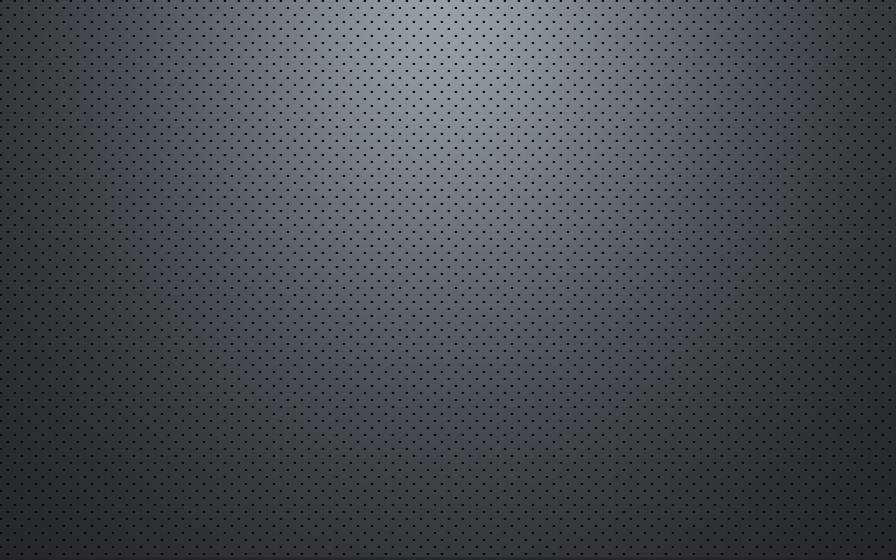
A Shadertoy shader for this background:

```glsl
const vec3 SHADOW = vec3(0.12, 0.12, 0.125);
const vec3 GLOW = vec3(0.46, 0.505, 0.53);
const vec3 HOLE = vec3(0.015);
const vec3 RIM = vec3(0.15, 0.13, 0.155);

// Elliptical falloff: 1 at the centre, fading smoothly outward
float spotlight(vec2 p, vec2 centre, vec2 radius) {
    float r = length((p - centre) / radius);
    return exp(-1.17 * pow(r, 1.6));
}

// Antialiased coverage of one rectangle centred at the origin
float boxCoverage(vec2 p, vec2 halfSize, float pixel) {
    vec2 c = clamp((halfSize - abs(p)) / pixel + 0.5, 0.0, 1.0);
    return c.x * c.y;
}

// One rectangle per unit cell, centred at the given offset
float holeGrid(vec2 cell, vec2 offset, vec2 halfSize, float pixel) {
    vec2 local = fract(cell - offset + 0.5) - 0.5;
    return boxCoverage(local, halfSize, pixel);
}

// Two interleaved grids form the staggered perforation
float perforation(vec2 p, float rows, float pixel) {
    vec2 offset = vec2(0.565, 0.433);
    vec2 halfSize = vec2(0.083, 0.07);
    vec2 cell = p * rows;
    float cellPixel = pixel * rows;
    return max(holeGrid(cell, offset, halfSize, cellPixel),
               holeGrid(cell, offset + 0.5, halfSize, cellPixel));
}

void mainImage(out vec4 fragColor, in vec2 fragCoord) {
    // Height is one unit, x is centred
    float pixel = 1.0 / iResolution.y;
    vec2 p = vec2(fragCoord.x - 0.5 * iResolution.x, fragCoord.y) * pixel;

    // Metal sheet lit from the top
    float light = spotlight(p, vec2(0.0, 1.0), vec2(0.656, 0.802));
    vec3 colour = SHADOW + GLOW * light;

    // Punched holes
    colour = mix(colour, HOLE, perforation(p, 40.0, pixel));

    // Thin dark rim along the bottom
    float rim = 1.0 - smoothstep(0.004, 0.004 + pixel, p.y);
    colour = mix(colour, RIM, 0.7 * rim);

    fragColor = vec4(colour, 1.0);
}
```
